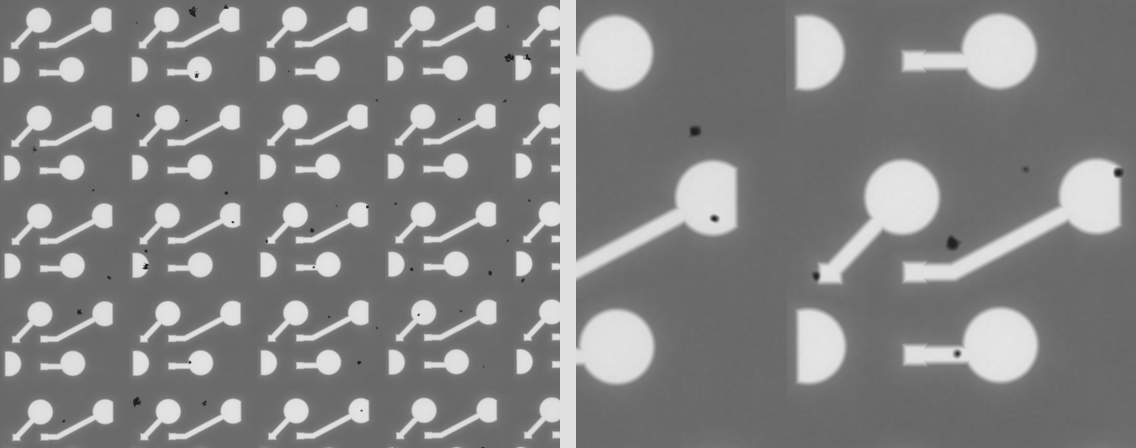
Left, the full canvas; right, a detail of the centre.
This pattern is drawn by a Shadertoy shader. Its source:

```glsl
// Lengths are in percent of the canvas height, y pointing down
const vec2 PITCH = vec2(28.55, 21.86);
const float TILT = 0.0042;
const float DISC_R = 2.77;
const float STEM_R = 0.6;
const vec2 PAD_HALF = vec2(0.82, 0.72);
const float EDGE_SOFT = 0.26;
const float HALO_GAIN = 0.07;
const float HALO_WIDTH = 0.75;
const float GROUND = 0.415;
const float METAL = 0.885;
const float DUST = 0.13;
const float DUST_CELL = 9.6;
const float DUST_CHANCE = 0.3;
const float MOTTLE = 0.02;
const float GRAIN = 0.012;

float hash(vec2 p) {
    return fract(sin(dot(p, vec2(127.1, 311.7))) * 43758.5453);
}

float noise(vec2 p) {
    vec2 i = floor(p), f = fract(p);
    f = f * f * (3.0 - 2.0 * f);
    return mix(mix(hash(i), hash(i + vec2(1, 0)), f.x),
               mix(hash(i + vec2(0, 1)), hash(i + vec2(1, 1)), f.x), f.y);
}

float disc(vec2 p, vec2 center) {
    return length(p - center) - DISC_R;
}

float stem(vec2 p, vec2 a, vec2 b) {
    vec2 pa = p - a, ba = b - a;
    return length(pa - ba * clamp(dot(pa, ba) / dot(ba, ba), 0.0, 1.0)) - STEM_R;
}

float pad(vec2 p, vec2 center) {
    vec2 d = abs(p - center) - PAD_HALF;
    return length(max(d, 0.0)) + min(max(d.x, d.y), 0.0);
}

// Disc with a short diagonal lead
float shortLead(vec2 p) {
    vec2 head = vec2(8.63, 4.56), foot = vec2(3.26, 10.2);
    return min(disc(p, head), min(stem(p, head, foot), pad(p, foot)));
}

// Disc cut on the right, with a long bent lead
float bentLead(vec2 p) {
    vec2 head = vec2(23.1, 4.56), elbow = vec2(12.4, 10.15), foot = vec2(9.55, 10.15);
    float lead = min(stem(p, head, elbow), stem(p, elbow, foot));
    return min(max(disc(p, head), p.x - 24.85), min(lead, pad(p, foot)));
}

// Disc with a level lead set below its centre
float levelLead(vec2 p) {
    vec2 head = vec2(15.9, 15.6), foot = vec2(9.55, 16.3);
    return min(disc(p, head), min(stem(p, vec2(head.x, foot.y), foot), pad(p, foot)));
}

float halfDisc(vec2 p) {
    return max(disc(p, vec2(1.6, 15.63)), 0.8 - p.x);
}

float motif(vec2 p) {
    return min(min(shortLead(p), bentLead(p)), min(levelLead(p), halfDisc(p)));
}

// Sparse dark specks: mostly tiny, a few large and ragged
float dust(vec2 p, float soft) {
    vec2 id = floor(p / DUST_CELL);
    vec2 center = (id + 0.15 + 0.7 * vec2(hash(id + 3.1), hash(id + 7.7))) * DUST_CELL;
    float size = hash(id + 13.3);
    float radius = 0.18 + 0.3 * size * size + 0.35 * smoothstep(0.8, 1.0, size);
    float ragged = (noise(p * 2.2) - 0.5) * radius * 1.3;
    float d = length(p - center) - radius + ragged;
    return step(hash(id + 21.9), DUST_CHANCE) * (1.0 - smoothstep(-soft, soft, d));
}

void mainImage(out vec4 fragColor, in vec2 fragCoord) {
    float unit = 100.0 / iResolution.y;
    vec2 p = vec2(fragCoord.x, iResolution.y - fragCoord.y) * unit;
    float soft = max(EDGE_SOFT, 0.75 * unit);

    // Slightly turned lattice
    vec2 lattice = p + TILT * vec2(-p.y, p.x);
    vec2 cell = floor(lattice / PITCH);
    float d = motif(lattice - cell * PITCH);

    // Mottled ground with a faint glow around the metal
    float cloud = 0.6 * noise(p * 0.12) + 0.4 * noise(p * 0.45) - 0.5;
    float ground = GROUND + MOTTLE * cloud + HALO_GAIN * exp(-max(d, 0.0) / HALO_WIDTH);
    float metal = METAL + 0.02 * (hash(cell) - 0.5) - 0.03 * exp(min(d, 0.0) / 0.6);
    float tone = mix(metal, ground, smoothstep(-soft, soft, d));

    // Dust and grain
    tone = mix(tone, DUST, dust(p, soft));
    tone += GRAIN * (noise(p * 3.5) - 0.5);
    fragColor = vec4(vec3(tone), 1.0);
}
```
